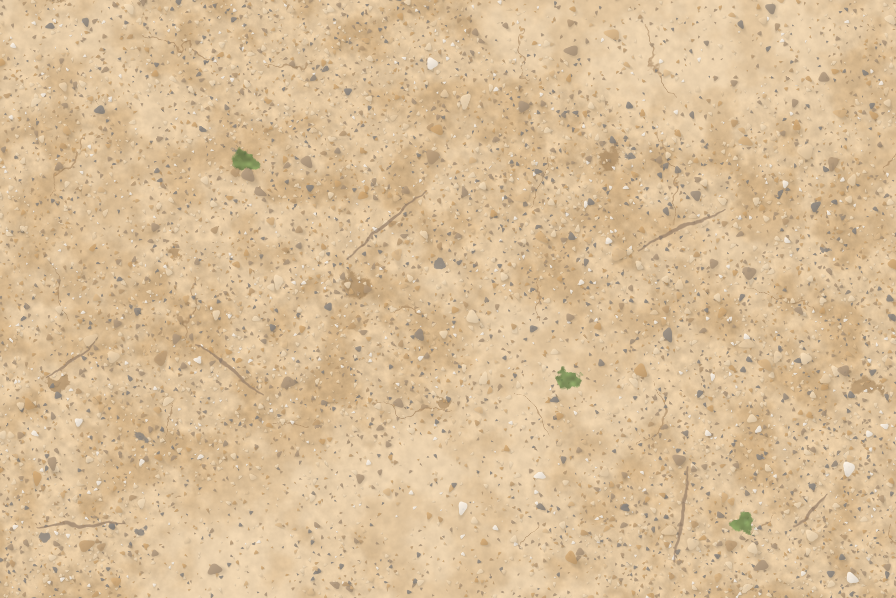
Give the GLSL for this texture, as a WebGL 2 fragment shader.

```glsl
#version 300 es
precision highp float;
// Dry sandy ground with gravel, scattered stones, fine cracks, twigs and a few green tufts.

#define PALE_SAND vec3(0.925, 0.825, 0.685)
#define DARK_SAND vec3(0.805, 0.675, 0.505)
#define GREY_STONE vec3(0.53, 0.51, 0.49)
#define CRACK_COLOUR vec3(0.62, 0.49, 0.35)
#define TWIG_COLOUR vec3(0.58, 0.49, 0.41)
#define LEAF_COLOUR vec3(0.42, 0.53, 0.30)
#define SOIL_COLOUR vec3(0.56, 0.43, 0.28)
#define GRAVEL_SCALE 3.2
#define GRAIN_CONTRAST 0.11
#define STONE_SHARE 0.42

uniform vec2 u_resolution;
out vec4 fragColor;

float hash(vec2 p) {
  return fract(sin(dot(p, vec2(127.1, 311.7))) * 43758.5453);
}

vec2 hash2(vec2 p) {
  return vec2(hash(p), hash(p + 37.7));
}

float noise(vec2 p) {
  vec2 i = floor(p), f = fract(p);
  f = f * f * (3.0 - 2.0 * f);
  return mix(mix(hash(i), hash(i + vec2(1, 0)), f.x),
             mix(hash(i + vec2(0, 1)), hash(i + vec2(1, 1)), f.x), f.y);
}

float fbm(vec2 p) {
  float sum = 0.0, gain = 0.5;
  for (int i = 0; i < 5; i++) {
    sum += gain * noise(p);
    p = mat2(1.6, 1.2, -1.2, 1.6) * p + 11.3;
    gain *= 0.5;
  }
  return sum / 0.97;
}

vec2 rotate(vec2 p, float a) {
  float c = cos(a), s = sin(a);
  return vec2(c * p.x - s * p.y, s * p.x + c * p.y);
}

// Tan, ochre, brown, grey and a few white stones
vec3 stoneColour(float k) {
  vec3 c = mix(vec3(0.93, 0.84, 0.71), vec3(0.80, 0.64, 0.44), smoothstep(0.2, 0.5, k));
  c = mix(c, vec3(0.67, 0.58, 0.48), smoothstep(0.52, 0.68, k));
  c = mix(c, GREY_STONE, smoothstep(0.76, 0.86, k));
  return mix(c, vec3(0.96, 0.93, 0.89), step(0.93, k));
}

// One layer of rounded stones on a jittered grid, lit from the upper left
vec3 addStones(vec3 col, vec2 p, float cells, float share, float seed) {
  vec2 q = p * cells, home = floor(q);
  float aa = 0.75 * cells / u_resolution.y;
  for (int y = -1; y <= 1; y++)
    for (int x = -1; x <= 1; x++) {
      vec2 id = home + vec2(x, y);
      vec2 place = hash2(id + seed), form = hash2(id + seed + 71.3);
      if (hash(id + seed + 19.1) > share) continue;
      vec2 offset = q - id - place;
      vec2 d = rotate(offset, 6.283 * form.x);
      d.y *= 1.0 + 0.8 * place.x;
      float lumps = 1.0 + 0.16 * sin(3.0 * atan(d.y, d.x + 1e-4) + 6.0 * place.y);
      float radius = mix(0.16, 0.42, form.y * form.y);
      float edge = length(d) * lumps - radius;
      float shadow = smoothstep(0.16, -0.1, edge + 0.35 * dot(offset, vec2(-0.6, 0.8)));
      col *= 1.0 - 0.10 * shadow;
      float light = dot(offset, vec2(-0.6, 0.8)) / radius;
      vec3 stone = stoneColour(hash(id + seed + 53.9)) * (1.0 + 0.07 * light);
      col = mix(col, stone, 0.85 * smoothstep(aa, -aa, edge));
    }
  return col;
}

// Thin wavering strokes, at most one in each cell
float strands(vec2 p, float cells, float share, float width, float bend, float seed) {
  vec2 warp = vec2(fbm(p * 16.0 + seed), fbm(p * 16.0 + seed + 40.0)) - 0.5;
  vec2 q = (p + bend * warp) * cells, id = floor(q);
  vec2 r = hash2(id + seed);
  vec2 d = rotate(fract(q) - 0.4 - 0.2 * r, 6.283 * r.y);
  float reach = mix(0.14, 0.36, r.x);
  float edge = length(vec2(max(abs(d.x) - reach, 0.0), d.y)) / cells;
  float taper = 1.0 - 0.6 * smoothstep(0.0, reach, abs(d.x));
  float aa = 0.8 / u_resolution.y;
  return step(hash(id + seed + 5.0), share) * smoothstep(aa, -aa, edge - width * taper);
}

// Ragged round clumps
float clumps(vec2 p, float cells, float share, float size, float seed) {
  vec2 q = p * cells, id = floor(q), r = hash2(id + seed);
  float d = length((fract(q) - 0.3 - 0.4 * r) * vec2(0.8, 1.15)) / cells;
  float ragged = d + size * 1.5 * (fbm(p * 65.0 + seed) - 0.5);
  float radius = size * mix(0.45, 1.0, r.x);
  return step(hash(id + seed + 9.0), share) * smoothstep(radius, radius * 0.6, ragged);
}

void main() {
  vec2 p = gl_FragCoord.xy / u_resolution.y;

  // Sand: broad gravel patches, mottling and fine grain
  float gravel = smoothstep(0.34, 0.68, fbm(p * GRAVEL_SCALE + 4.7));
  float mottle = smoothstep(0.38, 0.72, fbm(p * 19.0 + 2.1));
  float earth = 0.30 * gravel + 0.36 * mottle + 0.22 * gravel * mottle;
  vec3 col = mix(PALE_SAND, DARK_SAND, earth);
  col *= 1.0 + GRAIN_CONTRAST * (fbm(p * 85.0) - 0.5) * (1.0 + gravel);

  // Stains and cracks
  col = mix(col, SOIL_COLOUR, 0.5 * clumps(p, 4.5, 0.22, 0.028, 3.0));
  col = mix(col, CRACK_COLOUR, 0.55 * strands(p, 5.0, 0.4, 0.0016, 0.09, 21.0));

  // Gravel from grit to single larger stones
  float share = STONE_SHARE * mix(0.45, 1.3, gravel);
  col = addStones(col, p, 115.0, share, 11.0);
  col = addStones(col, p, 62.0, share * 0.6, 47.0);
  col = addStones(col, p, 32.0, share * 0.24, 83.0);

  // Twigs, dark fragments and tufts
  col = mix(col, TWIG_COLOUR, 0.7 * strands(p, 4.0, 0.16, 0.003, 0.03, 61.0));
  col = mix(col, GREY_STONE, 0.8 * clumps(p, 6.0, 0.12, 0.016, 29.0));
  vec3 leaf = LEAF_COLOUR * mix(0.75, 1.3, noise(p * 120.0));
  col = mix(col, leaf, 0.8 * clumps(p, 3.6, 0.14, 0.028, 91.0));

  fragColor = vec4(clamp(col, 0.0, 1.0), 1.0);
}
```
